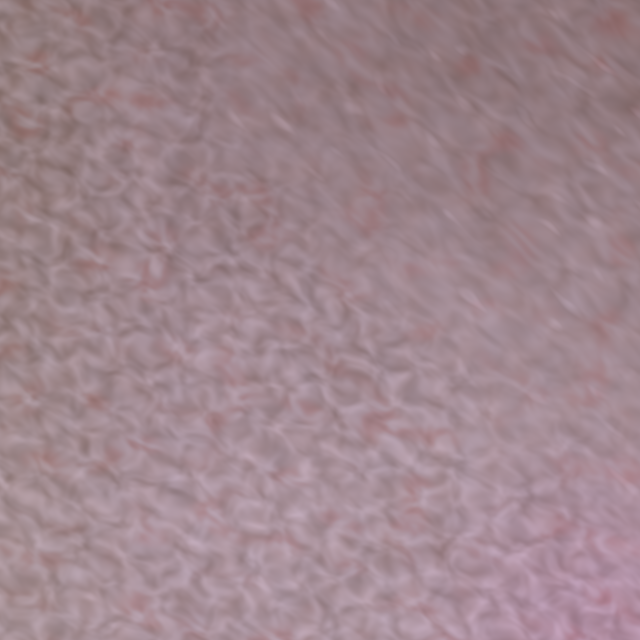
Write a WebGL 2 fragment shader that draws this texture.

```glsl
#version 300 es
precision highp float;
// Soft mottled rose-grey surface under uneven light: a broad gradient carries
// blurred, slightly slanted grains of gradient noise, which turn into diagonal
// streaks at the upper right, with faint reddish blotches and pale flecks.

#define GRAIN_FREQ 44.0      // grain cells across the canvas
#define GRAIN_CONTRAST 0.085
#define FINE_SHARE 0.38      // weight of the finer grain
#define CLOUD_CONTRAST 0.03
#define BLUSH_AMOUNT 0.045
#define FLECK_AMOUNT 0.07
#define SHADE_LOW vec3(0.56, 0.47, 0.487)
#define SHADE_HIGH vec3(0.68, 0.59, 0.632)

uniform vec2 u_resolution;
out vec4 fragColor;

// Unit gradient vector for a lattice point
vec2 latticeGradient(vec2 cell) {
    uvec2 q = uvec2(ivec2(cell) + 4096);
    uint h = q.x * 1597334677u ^ q.y * 3812015801u;
    h = (h ^ (h >> 15)) * 2246822519u;
    h ^= h >> 13;
    float angle = float(h & 65535u) * 6.2831853 / 65536.0;
    return vec2(cos(angle), sin(angle));
}

float gradientNoise(vec2 p) {
    vec2 i = floor(p), f = p - i;
    vec2 w = f * f * f * (f * (f * 6.0 - 15.0) + 10.0);
    float a = dot(latticeGradient(i), f);
    float b = dot(latticeGradient(i + vec2(1, 0)), f - vec2(1, 0));
    float c = dot(latticeGradient(i + vec2(0, 1)), f - vec2(0, 1));
    float d = dot(latticeGradient(i + vec2(1, 1)), f - vec2(1, 1));
    return 1.4 * mix(mix(a, b, w.x), mix(c, d, w.x), w.y);
}

// Coordinates turned to a direction and drawn out along it
vec2 slant(vec2 p, float angle, float stretch) {
    float c = cos(angle), s = sin(angle);
    return vec2((c * p.x + s * p.y) / stretch, c * p.y - s * p.x);
}

// Two octaves of grain, bent a little so that no lattice shows
float grain(vec2 p, float angle, float stretch) {
    vec2 q = slant(p, angle, stretch) * GRAIN_FREQ;
    q += 0.45 * vec2(gradientNoise(q * 0.6 + 17.3), gradientNoise(q * 0.6 + 51.7));
    return gradientNoise(q) + FINE_SHARE * gradientNoise(q * 1.9 + 31.4);
}

void main() {
    vec2 uv = gl_FragCoord.xy / u_resolution;
    vec2 p = (gl_FragCoord.xy - 0.5 * u_resolution) / min(u_resolution.x, u_resolution.y) + 0.5;

    // Broad light, dimmer toward the top and the upper right corner
    float cloud = gradientNoise(p * 5.0 + 3.7) + 0.6 * gradientNoise(p * 11.0 + 8.1);
    float light = mix(0.663, 0.588, smoothstep(0.0, 1.0, uv.y));
    light -= 0.036 * uv.x * smoothstep(0.35, 1.0, uv.y);
    light -= 0.018 * smoothstep(0.25, 0.0, uv.x);
    light += 0.012 * smoothstep(0.45, 0.0, distance(uv, vec2(0.55, 0.3)));
    light += CLOUD_CONTRAST * 0.6 * cloud;

    // Compact grains, passing into streaks at the upper right
    float streaky = smoothstep(0.95, 1.5, uv.x + uv.y + 0.2 * cloud);
    float mottle = mix(grain(p, -0.5, 1.35), 0.8 * grain(p + 7.0, -0.72, 2.1), streaky);
    light += GRAIN_CONTRAST * mottle * mix(1.0, 0.75, streaky);

    // Sparse pale flecks along the streaks
    float fleck = gradientNoise(slant(p, -0.75, 2.8) * 42.0 + 23.0);
    light += FLECK_AMOUNT * smoothstep(0.42, 0.85, fleck) * mix(0.25, 1.0, streaky);

    float tone = (light - SHADE_LOW.r) / (SHADE_HIGH.r - SHADE_LOW.r);
    vec3 color = mix(SHADE_LOW, SHADE_HIGH, tone);

    // Reddish blotches, strongest where the grain is dark
    float patches = gradientNoise(slant(p, -0.2, 1.5) * 19.0 + 41.0);
    float blush = smoothstep(0.0, 0.7, patches) * smoothstep(0.45, -0.4, mottle);
    color += BLUSH_AMOUNT * blush * vec3(0.6, -0.4, -0.5);

    // Slow drift of hue: warm at the left edge, violet at the lower right
    float hue = gradientNoise(p * 24.0 + 63.0);
    color += 0.012 * hue * vec3(-0.5, 0.3, 1.0);
    color += 0.012 * smoothstep(0.3, 0.0, uv.x) * vec3(0.0, 0.5, -1.0);
    float violet = smoothstep(0.4, 0.0, distance(uv, vec2(0.95, 0.0)));
    color += violet * vec3(0.03, -0.015, 0.03);

    fragColor = vec4(clamp(color, 0.0, 1.0), 1.0);
}
```
